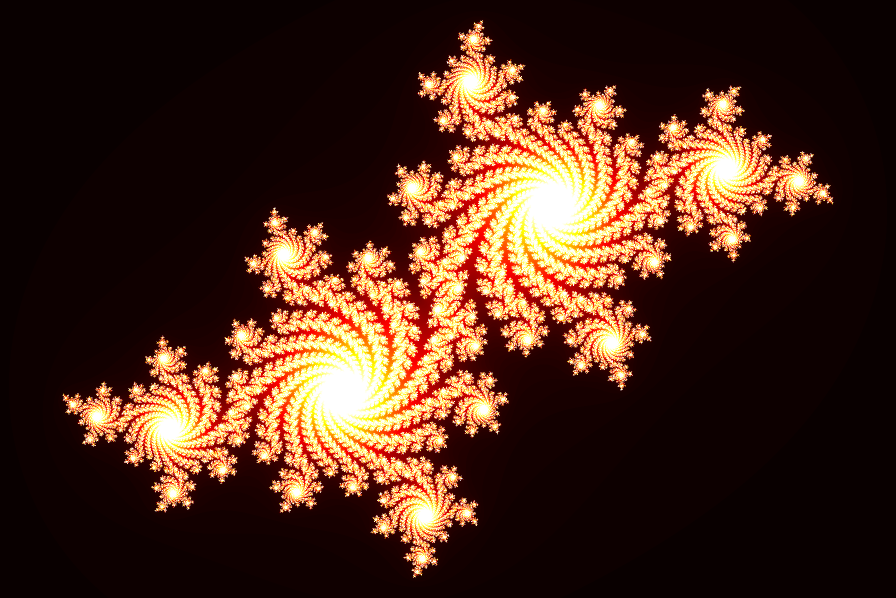
Reproduce this background procedurally as a Shadertoy shader.

```glsl
#define SEED vec2(-0.4, -0.59)
#define VIEW_WIDTH 3.2
#define MAX_STEPS 230
#define ESCAPE_RADIUS 2.0
#define BASE_HEAT 0.008
#define SAMPLES 2

// Number of steps of z*z + SEED before escape, scaled to 0..1
float escapeTime(vec2 z) {
    int steps = 0;
    for (; steps < MAX_STEPS; steps++) {
        if (dot(z, z) > ESCAPE_RADIUS * ESCAPE_RADIUS) break;
        z = vec2(z.x * z.x - z.y * z.y, 2.0 * z.x * z.y) + SEED;
    }
    return float(steps) / float(MAX_STEPS);
}

// Black, red, yellow, white ramp
vec3 heatColor(float heat) {
    return clamp(3.0 * heat - vec3(0.0, 1.0, 2.0), 0.0, 1.0);
}

void mainImage(out vec4 fragColor, in vec2 fragCoord) {
    vec3 color = vec3(0.0);

    // Average a small grid of samples to smooth the filigree
    for (int j = 0; j < SAMPLES; j++) {
        for (int i = 0; i < SAMPLES; i++) {
            vec2 offset = (vec2(i, j) + 0.5) / float(SAMPLES) - 0.5;
            vec2 point = (fragCoord + offset - 0.5 * iResolution.xy) / iResolution.x;
            color += heatColor(BASE_HEAT + escapeTime(point * VIEW_WIDTH));
        }
    }
    fragColor = vec4(color / float(SAMPLES * SAMPLES), 1.0);
}
```
